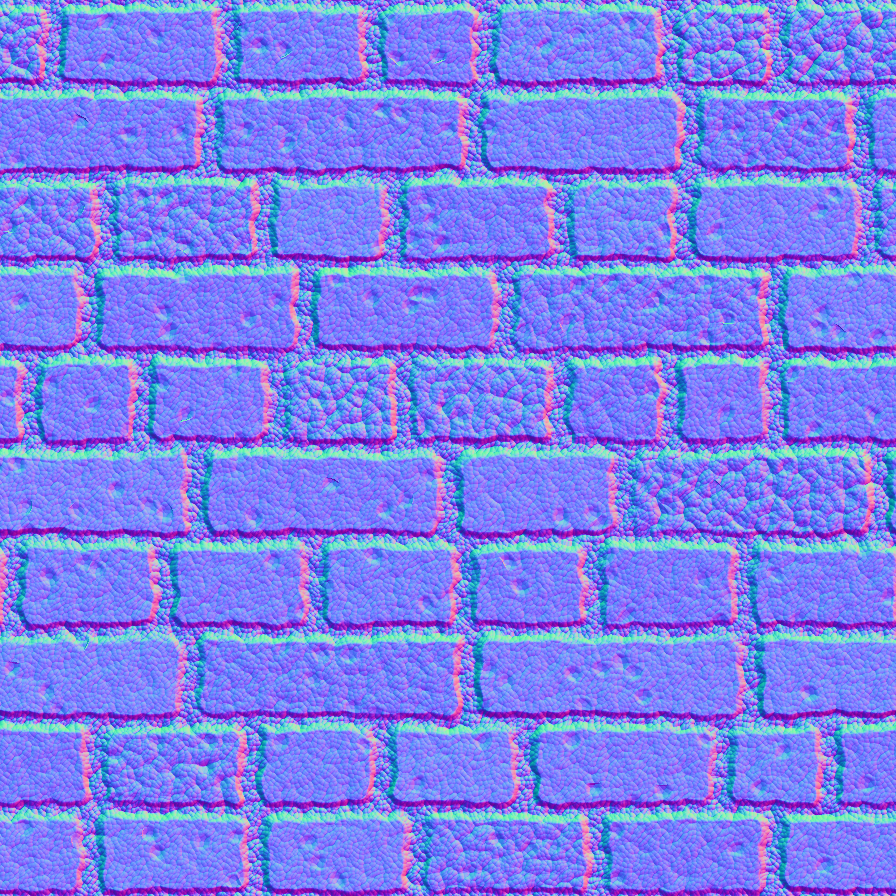
Reproduce this texture map procedurally as a WebGL 1 fragment shader.

```glsl
precision highp float;
// Tangent-space normal map of a worn brick wall with ten uneven courses.
uniform vec2 u_resolution;

const float TAU = 6.2831853;
const float COURSES = 10.0;
const float COURSE_HEIGHT = 0.1;
const float BED_GAP = 0.0065;       // half of the horizontal mortar
const float HEAD_GAP = 0.0105;      // half of the vertical mortar
const float CORNER = 0.011;
const float JOINT_JITTER = 0.42;    // share of a brick length
const float BEVEL_LOW = 0.0075;     // crisp lower edge
const float BEVEL_HIGH = 0.0115;    // softer upper edge
const float RELIEF = 0.0105;
const float GRAIN_CELLS = 210.0;
const float LUMP_CELLS = 72.0;
const float PIT_CELLS = 30.0;
const float PIT_DEPTH = 0.0032;
const float SAMPLE_STEP = 0.0013;
const vec2 SLOPE_BIAS = vec2(-0.04, 0.0);

vec2 hash2(vec2 p) {
  vec3 q = fract(vec3(p.xyx) * vec3(0.1031, 0.1030, 0.0973));
  q += dot(q, q.yzx + 33.33);
  return fract((q.xx + q.yz) * q.zy);
}

// Tiling cellular noise: x is the nearest distance, y a random value of that cell.
vec2 cellular(vec2 p, float cells) {
  p *= cells;
  vec2 base = floor(p);
  vec2 nearest = vec2(9.0, 0.0);
  for (int j = -1; j <= 1; j++) {
    for (int i = -1; i <= 1; i++) {
      vec2 cell = base + vec2(float(i), float(j));
      vec2 rnd = hash2(mod(cell, cells) + cells);
      float dist = length(cell + rnd - p);
      if (dist < nearest.x) nearest = vec2(dist, fract(rnd.x * 7.3 + rnd.y * 5.1));
    }
  }
  return nearest;
}

// Layered sines that bend the courses and make the edges uneven.
vec2 bend(vec2 p) {
  vec2 a = p * TAU;
  float sag = -0.005 * sin(a.y - 0.45 * TAU);
  float wave = 0.0014 * sin(3.0 * a.x + 4.0 * a.y) + 0.0011 * sin(11.0 * a.x - 7.0 * a.y);
  float wobble = 0.0016 * sin(13.0 * a.y + 2.0 * a.x) + 0.0012 * sin(29.0 * a.y - 5.0 * a.x);
  return p + vec2(wobble, sag + wave + 0.0007 * sin(31.0 * a.x + 9.0 * a.y));
}

float bricksInCourse(float course) {
  float alternating = mix(6.0, 4.0, mod(course, 2.0));
  float extra = 1.0 - step(0.5, abs(course - 4.0)) + 1.0 - step(0.5, abs(course - 9.0));
  return alternating + extra - 1.0 + step(0.5, abs(course - 7.0));
}

float courseShift(float course) {
  float even = 0.06 + 0.06 * sin(course * 0.9);
  float odd = 0.18 + 0.08 * sin(course * 1.1 + 1.3);
  return mix(even, odd, mod(course, 2.0));
}

float jointAt(float index, float course, float count) {
  float k = mod(index + 0.5, count) - 0.5;
  float jitter = hash2(vec2(k + 3.0, course * 7.0 + 11.0)).x - 0.5;
  return index + JOINT_JITTER * jitter * step(0.5, k);
}

float wallHeight(vec2 p) {
  vec2 q = bend(p);
  float level = floor(q.y / COURSE_HEIGHT);
  float course = COURSES - 1.0 - mod(level + 0.5, COURSES) + 0.5;
  float count = bricksInCourse(course);

  // Find the brick between its two head joints
  float t = (q.x - courseShift(course)) * count;
  float k = floor(t);
  if (t < jointAt(k, course, count)) k -= 1.0;
  else if (t > jointAt(k + 1.0, course, count)) k += 1.0;
  float left = jointAt(k, course, count);
  float right = jointAt(k + 1.0, course, count);
  vec2 local = vec2((t - 0.5 * (left + right)) / count, q.y - (level + 0.5) * COURSE_HEIGHT);
  vec2 halfSize = vec2(0.5 * (right - left) / count - HEAD_GAP, 0.5 * COURSE_HEIGHT - BED_GAP);
  vec2 rnd = hash2(vec2(mod(k + 0.5, count) + 20.0, course * 5.0 + 2.0));

  // Surface noise
  float grain = cellular(p + 0.0015 * sin(TAU * 23.0 * p.yx), GRAIN_CELLS).x;
  float lump = cellular(q, LUMP_CELLS).x;
  vec2 pit = cellular(q + 0.002 * lump, PIT_CELLS);

  // Rounded brick body with chipped bevels
  vec2 corner = abs(local) - halfSize + CORNER;
  float inside = CORNER - length(max(corner, 0.0)) - min(max(corner.x, corner.y), 0.0);
  inside -= 0.0022 * lump * lump + 0.0006 * grain;
  float bevel = mix(BEVEL_LOW, BEVEL_HIGH, smoothstep(-0.035, 0.02, local.y));
  float body = smoothstep(-0.5 * bevel, 0.5 * bevel, inside);

  // Tilt, undulation and wear differ per brick
  float wear = pow(rnd.x, 5.0);
  float swell = 0.0006 * sin(TAU * (9.0 * p.x + 14.0 * p.y)) * sin(TAU * (17.0 * p.x - 6.0 * p.y));
  float tilt = dot(local, (rnd - 0.5) * vec2(0.08, 0.12));
  float hole = (1.0 - smoothstep(0.06, 0.32, pit.x)) * step(0.72 - 0.4 * wear, pit.y);
  float grainAmount = mix(0.75, 0.27 + 0.15 * wear, body);
  float lumpAmount = mix(0.5, 0.13 + 0.45 * wear, body);
  float rough = grainAmount * grain * grain / GRAIN_CELLS + lumpAmount * lump * lump / LUMP_CELLS;
  return body * (RELIEF + tilt + swell - PIT_DEPTH * hole) - rough;
}

void main() {
  vec2 p = gl_FragCoord.xy / u_resolution;
  float here = wallHeight(p);
  vec2 slope = vec2(wallHeight(p + vec2(SAMPLE_STEP, 0.0)), wallHeight(p + vec2(0.0, SAMPLE_STEP))) - here;
  vec3 normal = normalize(vec3(SLOPE_BIAS - slope / SAMPLE_STEP, 1.0));
  gl_FragColor = vec4(normal * 0.5 + 0.5, 1.0);
}
```
